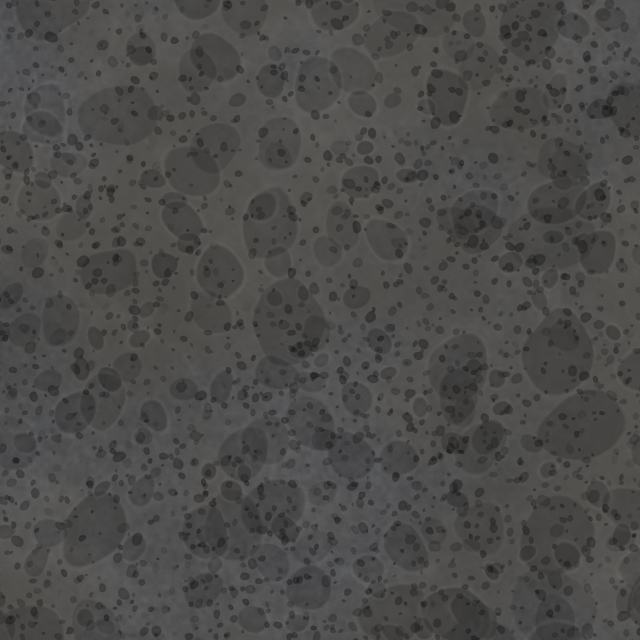
This texture is drawn by a WebGL 1 fragment shader. Its source:

```glsl
precision highp float;
uniform vec2 u_resolution;

float hash(vec2 p) {
  vec3 q = fract(vec3(p.xyx) * 0.1031);
  q += dot(q, q.yzx + 33.33);
  return fract((q.x + q.y) * q.z);
}

float noise(vec2 p) {
  vec2 i = floor(p), f = fract(p);
  f = f * f * (3.0 - 2.0 * f);
  return mix(mix(hash(i), hash(i + vec2(1.0, 0.0)), f.x),
             mix(hash(i + vec2(0.0, 1.0)), hash(i + 1.0), f.x), f.y);
}

float fbm(vec2 p) {
  float sum = 0.0, amp = 0.5;
  for (int i = 0; i < 5; i++) {
    sum += amp * noise(p);
    p = mat2(1.6, 1.2, -1.2, 1.6) * p + 7.3;
    amp *= 0.5;
  }
  return sum;
}

// Thin pale strands along the mid-level contours of noise
float strands(vec2 p) {
  return pow(1.0 - abs(2.0 * fbm(p) - 0.97), 14.0);
}

// Scattered discs: x = brightness factor, y = pale rim strength
vec2 discs(vec2 p, float cells, float density, vec2 radii, float dim, float soft, float seed) {
  vec2 result = vec2(1.0, 0.0);
  vec2 home = floor(p * cells);
  for (int y = -1; y <= 1; y++) {
    for (int x = -1; x <= 1; x++) {
      vec2 id = home + vec2(float(x), float(y));
      vec2 key = id + seed + 40.0;
      if (hash(key + 3.7) > density) continue;
      vec2 jitter = vec2(hash(key + 11.3), hash(key + 27.9));
      vec2 offset = p - (id + 0.1 + 0.8 * jitter) / cells;
      float size = hash(key + 51.1);
      float radius = mix(radii.x, radii.y, size * size);
      float turn = 6.283 * hash(key + 63.7);
      float angle = atan(offset.y, offset.x + 1e-6);
      float d = length(offset) * (1.0 + 0.12 * cos(2.0 * angle + turn)) - radius;
      float inside = 1.0 - smoothstep(-soft, soft, d);
      float edgeShade = 0.8 + 0.2 * smoothstep(-radius, 0.0, d);
      float strength = dim * (0.6 + 0.6 * hash(key + 81.3));
      result.x *= 1.0 - strength * inside * edgeShade;
      float rim = exp(-pow((d - 1.6 * soft) / (1.3 * soft), 2.0));
      result.y = max(result.y, rim * hash(key + 95.5));
    }
  }
  return result;
}

void main() {
  vec2 p = gl_FragCoord.xy / u_resolution.y;
  vec2 warp = vec2(noise(p * 18.0), noise(p * 18.0 + 50.0)) - 0.5;
  vec2 bubblePos = p + 0.018 * warp;
  vec2 dotPos = p + 0.003 * (vec2(noise(p * 90.0), noise(p * 90.0 + 31.0)) - 0.5);

  // Cloudy ground with bluish, grainy patches
  float cloud = fbm(p * 4.0 + 3.0);
  float haze = smoothstep(0.42, 0.68, fbm(p * 3.2 + 19.0));
  vec3 color = mix(vec3(0.323, 0.317, 0.306), vec3(0.312, 0.314, 0.320), haze);
  color += 0.07 * (cloud - 0.5);
  float grain = fbm(p * 110.0) - 0.5;
  color += grain * mix(0.025, 0.085, haze);
  color += 0.022 * strands(p * 5.0 + 9.0) + 0.012 * strands(p * 13.0 + 70.0);

  // Large translucent bubbles with pale rims
  vec2 large = discs(bubblePos, 7.5, 0.75, vec2(0.034, 0.060), 0.14, 0.0024, 0.0);
  vec2 medium = discs(bubblePos, 11.0, 0.55, vec2(0.020, 0.040), 0.14, 0.0022, 130.0);
  vec2 small = discs(bubblePos, 20.0, 0.22, vec2(0.011, 0.020), 0.19, 0.0018, 270.0);
  color *= max(large.x * medium.x * small.x, 0.74);
  color += 0.026 * max(large.y, max(medium.y, small.y));

  // Dark dots, denser in some regions
  float crowd = smoothstep(0.3, 0.65, noise(p * 7.0 + 5.0));
  float coarse = discs(dotPos, 30.0, 0.62, vec2(0.0045, 0.0095), 0.29, 0.0013, 410.0).x;
  float fine = discs(dotPos, 46.0, 0.46, vec2(0.0022, 0.0055), 0.32, 0.0011, 530.0).x;
  float extra = discs(dotPos, 38.0, 0.55, vec2(0.0040, 0.0080), 0.29, 0.0013, 690.0).x;
  color *= max(coarse * fine * mix(1.0, extra, crowd), 0.52);

  gl_FragColor = vec4(color, 1.0);
}
```
